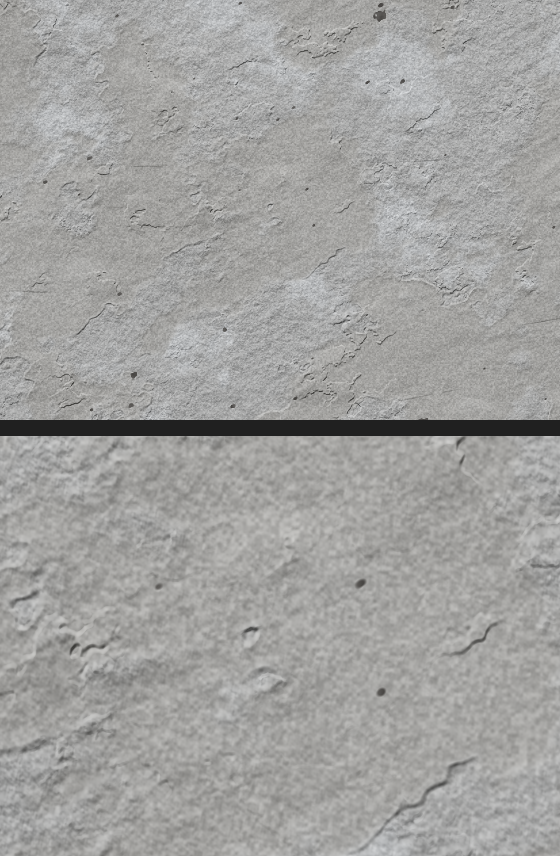
Top, the full canvas; bottom, a detail of the centre.
Give the GLSL for this texture, as a WebGL 1 fragment shader.

```glsl
precision highp float;
// Weathered grey plaster: trowelled flakes, rough hollows, scrapes and small pits, lit from above.

uniform vec2 u_resolution;

const vec3 FLAKE_COLOR = vec3(0.637, 0.634, 0.624);
const vec3 HOLLOW_COLOR = vec3(0.655, 0.657, 0.656);
const vec3 CHALK_TINT = vec3(0.058, 0.064, 0.072);
const vec3 PIT_COLOR = vec3(0.20, 0.19, 0.18);
const vec2 LIGHT_STEP = vec2(-0.0009, 0.0026);
const vec2 TROWEL_DIR = vec2(0.85, 0.527);
const float FLAKE_SCALE = 4.2;
const float CHIP_SCALE = 9.5;
const float CRUMB_SCALE = 21.0;
const float ROUGH_SCALE = 30.0;
const float GRAIN_SCALE = 310.0;
const float RELIEF_GAIN = 0.85;
const float GRAIN_GAIN = 0.12;
const float MAX_HIGHLIGHT = 0.15;
const float MAX_SHADOW = 0.36;
const int SCRATCH_COUNT = 6;

float hash(vec2 p) {
  vec3 q = fract(p.xyx * 0.1031);
  q += dot(q, q.yzx + 33.33);
  return fract((q.x + q.y) * q.z);
}

float noise(vec2 p) {
  vec2 i = floor(p);
  vec2 f = fract(p);
  f = f * f * (3.0 - 2.0 * f);
  float low = mix(hash(i), hash(i + vec2(1.0, 0.0)), f.x);
  float high = mix(hash(i + vec2(0.0, 1.0)), hash(i + vec2(1.0)), f.x);
  return mix(low, high, f.y);
}

float fbm(vec2 p, float gain) {
  float sum = 0.0;
  float amp = 1.0;
  float total = 0.0;
  for (int i = 0; i < 5; i++) {
    sum += amp * noise(p);
    total += amp;
    amp *= gain;
    p = mat2(0.8, 0.6, -0.6, 0.8) * p * 2.07 + 17.3;
  }
  return sum / total;
}

// Coordinates along and across the trowel strokes.
vec2 strokeSpace(vec2 p) {
  return vec2(dot(p, TROWEL_DIR), dot(p, vec2(-TROWEL_DIR.y, TROWEL_DIR.x)));
}

// Raised layer with ragged borders: 1 on top, 0 in the hollows.
float layer(vec2 p, float scale, float level, float softness) {
  vec2 s = strokeSpace(p) * vec2(1.0, 1.3) * scale;
  return smoothstep(-softness, softness, fbm(s + scale * 5.0, 0.6) - level);
}

float surfaceHeight(vec2 p) {
  float flake = layer(p, FLAKE_SCALE, 0.50, 0.016);
  float chip = layer(p, CHIP_SCALE, 0.54, 0.018);
  float crumb = layer(p, CRUMB_SCALE, 0.55, 0.03);
  float smoothArea = layer(p, FLAKE_SCALE, 0.51, 0.05);
  // Only some stretches of each border stand proud.
  float lip = smoothstep(0.48, 0.80, noise(p * 9.0 + 41.0));
  float chipLip = smoothstep(0.48, 0.80, noise(p * 12.0 + 73.0));
  float crumbLip = smoothstep(0.40, 0.75, noise(p * 7.0 + 12.0));
  float height = flake * (0.02 + 0.52 * lip) + chip * (0.02 + 0.42 * chipLip);
  height += crumb * crumbLip * mix(0.26, 0.05, smoothArea);
  float roughness = mix(1.10, 0.50, smoothArea) * mix(0.7, 1.3, noise(p * 5.0 + 9.0));
  height += roughness * fbm(p * ROUGH_SCALE, 0.66);
  // Trowel scrapes in loose patches.
  vec2 s = strokeSpace(p + 0.008 * noise(p * 12.0));
  float scraped = smoothstep(0.52, 0.75, noise(p * 4.0 + 27.0));
  return height + 0.20 * scraped * noise(s * vec2(9.0, 85.0));
}

// One jittered hole per grid cell; x is darkness, y is the lit lower rim.
vec2 pits(vec2 p, float cell, float chance, float radius) {
  vec2 id = floor(p / cell);
  vec2 center = (id + 0.2 + 0.6 * vec2(hash(id + 3.1), hash(id + 8.7))) * cell;
  float size = radius * mix(0.55, 1.15, hash(id + 15.3));
  vec2 d = strokeSpace(p - center) * vec2(0.85, 1.2);
  float wobble = size * 0.9 * (noise(p * 150.0) - 0.5);
  float present = step(hash(id + 21.9), chance);
  float hole = 1.0 - smoothstep(-0.0014, 0.0016, length(d) + wobble - size);
  float rim = 1.0 - smoothstep(0.0, size, length(p - center + vec2(0.0, size)));
  return present * vec2(hole, rim * (1.0 - hole));
}

// Long thin near-level scratches.
float scratches(vec2 p, float aspect) {
  float mark = 0.0;
  for (int i = 0; i < SCRATCH_COUNT; i++) {
    vec2 seed = vec2(float(i) * 7.3, 4.6);
    vec2 d = p - vec2(hash(seed) * aspect, hash(seed + 2.9));
    d.y -= d.x * (hash(seed + 5.1) - 0.4) * 0.4 + 0.004 * (noise(p * 25.0) - 0.5);
    float extent = 1.0 - smoothstep(0.03, 0.13, abs(d.x));
    mark = max(mark, extent * (1.0 - smoothstep(0.0004, 0.0024, abs(d.y))));
  }
  return mark * smoothstep(0.2, 0.6, noise(p * 45.0));
}

void main() {
  vec2 p = gl_FragCoord.xy / u_resolution.y;
  // Base tones: warm flakes over paler, chalky hollows.
  float flake = layer(p, FLAKE_SCALE, 0.50, 0.06);
  float chalk = smoothstep(0.50, 0.66, fbm(p * 6.0 + 60.0, 0.65));
  vec3 color = mix(HOLLOW_COLOR, FLAKE_COLOR, flake);
  color += CHALK_TINT * chalk * mix(1.0, 0.2, flake);
  color += 0.05 * (fbm(p * 2.2 + 90.0, 0.5) - 0.5);
  // Relief shading with softened highlights, then sandy grain.
  float shade = RELIEF_GAIN * (surfaceHeight(p) - surfaceHeight(p + LIGHT_STEP));
  color += max(shade, -MAX_SHADOW) / (1.0 + max(shade, 0.0) / MAX_HIGHLIGHT);
  color += GRAIN_GAIN * (noise(p * GRAIN_SCALE) - 0.5);
  // Scratches, pinholes and a few larger holes.
  color -= 0.13 * scratches(p, u_resolution.x / u_resolution.y);
  vec2 holes = max(pits(p, 0.085, 0.16, 0.0046), pits(p + 0.13, 0.31, 0.25, 0.012));
  color += 0.07 * holes.y;
  color = mix(color, PIT_COLOR + 0.15 * noise(p * 120.0), 0.85 * holes.x);
  gl_FragColor = vec4(clamp(color, 0.0, 1.0), 1.0);
}
```
